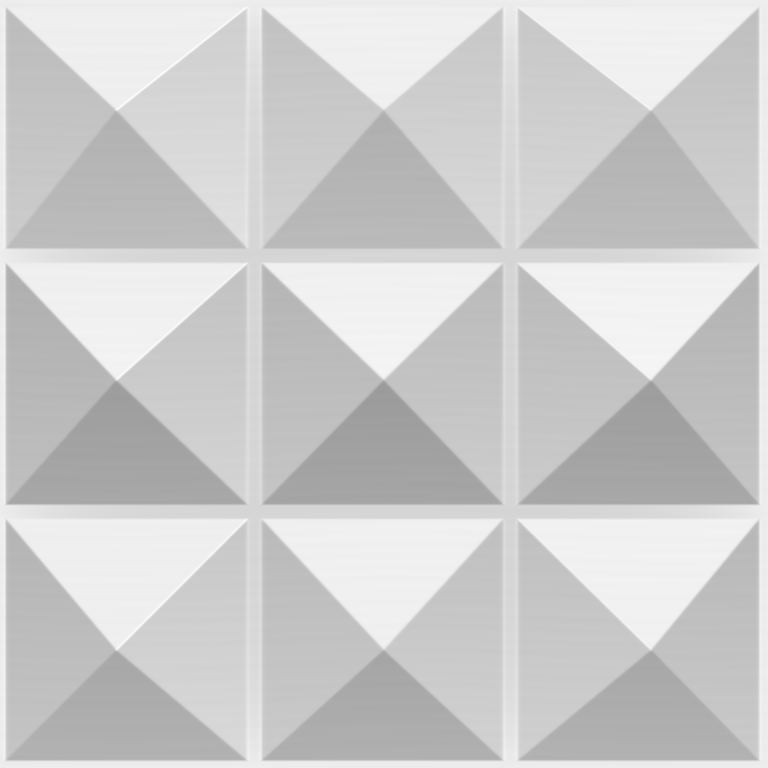
Reproduce this pattern procedurally as a three.js fragment shader.

```glsl
// Grid of shaded white pyramids whose tips lean outward, set in pale flat channels.
varying vec2 vUv;

const float TILES = 3.0;              // repeats across and down
const float HALF_SIDE = 0.472;        // half of a pyramid's base, in cells
const vec2 BASE_SHIFT = vec2(-0.006, 0.001);
const vec2 TIP_CENTER = vec2(-0.001, 0.015);
const vec2 TIP_LEAN = vec2(0.045, 0.054);
const float EDGE_SOFT = 0.006;        // edge blur, in cells
const float RIDGE_SOFT = 0.007;       // blur between faces, in height
const float RIDGE_WIDTH = 0.014;      // glinting ridge, in height
const float RIM_WIDTH = 0.009;        // pale bevel beside the base, in cells
const float CHANNEL_INNER = 0.835;
const float CHANNEL_OUTER = 0.93;
const float GRAIN = 0.004;

// Height of the four face planes: left, right, bottom, top.
vec4 planeHeights(vec2 p, vec2 tip) {
  vec2 low = (p + HALF_SIDE) / (tip + HALF_SIDE);
  vec2 high = (HALF_SIDE - p) / (HALF_SIDE - tip);
  return vec4(low.x, high.x, low.y, high.y);
}

// Tone of each face; side = column and row counted from the middle.
vec4 faceTones(vec2 side, vec2 p, float height) {
  float outerRow = side.y * side.y;
  float rowTone = 0.015 * side.y + 0.035 * outerRow;
  float left = 0.74 + 0.022 * side.x + rowTone - 0.07 * p.y;
  float right = 0.765 - 0.03 * side.x + rowTone - 0.08 * p.y;
  float bottom = 0.605 + 0.02 * side.y + 0.06 * outerRow
               + 0.008 * side.x * side.x + 0.045 * (1.0 - height);
  float top = 0.94 + 0.004 * side.x + 0.015 * height * (1.0 - outerRow);
  return vec4(left, right, bottom, top);
}

// Bright line where two neighbouring faces meet.
float ridge(float a, float b, float lowest) {
  float nearBoth = max(a, b) - lowest;
  return exp(-nearBoth * nearBoth / (RIDGE_WIDTH * RIDGE_WIDTH));
}

// Fine horizontal brushing from layered sines.
float brushing(vec2 uv) {
  return sin(uv.y * 410.0 + 2.0 * sin(uv.x * 9.0)) * 0.6
       + sin(uv.y * 173.0 + 3.0 * sin(uv.x * 5.0 + 1.0)) * 0.4;
}

void main() {
  vec2 grid = vUv * TILES;
  vec2 cell = clamp(floor(grid), 0.0, TILES - 1.0);
  vec2 side = cell - 0.5 * (TILES - 1.0);
  vec2 local = grid - cell - 0.5;
  vec2 p = local - BASE_SHIFT;
  vec2 tip = TIP_CENTER + TIP_LEAN * side - BASE_SHIFT;

  // Pyramid faces, blended at the lowest plane
  vec4 h = planeHeights(p, tip);
  float height = min(min(h.x, h.y), min(h.z, h.w));
  vec4 weight = exp((height - h) / RIDGE_SOFT);
  weight /= dot(weight, vec4(1.0));
  float tone = dot(weight, faceTones(side, p, clamp(height, 0.0, 1.0)));

  // Glints on the upper ridges that turn toward the middle column
  tone += 0.10 * max(-side.x, 0.0) * ridge(h.y, h.w, height);
  tone += 0.07 * max(side.x, 0.0) * ridge(h.x, h.w, height);

  // Channel, paler toward the rim of the panel
  vec2 fromCenter = abs(2.0 * vUv - 1.0);
  float rim = pow(max(fromCenter.x, fromCenter.y), 5.0);
  float channel = mix(CHANNEL_INNER, CHANNEL_OUTER, rim);

  // Base outline with a pale bevel on its left and right
  vec2 outside = abs(p) - HALF_SIDE;
  float edge = max(outside.x, outside.y);
  tone = mix(tone, channel, smoothstep(-EDGE_SOFT, EDGE_SOFT, edge));
  float bevel = exp(-pow(outside.x / RIM_WIDTH, 2.0));
  tone += 0.035 * bevel * (1.0 - smoothstep(-EDGE_SOFT, EDGE_SOFT, outside.y));

  tone += GRAIN * brushing(vUv);
  gl_FragColor = vec4(vec3(clamp(tone, 0.0, 1.0)), 1.0);
}
```
